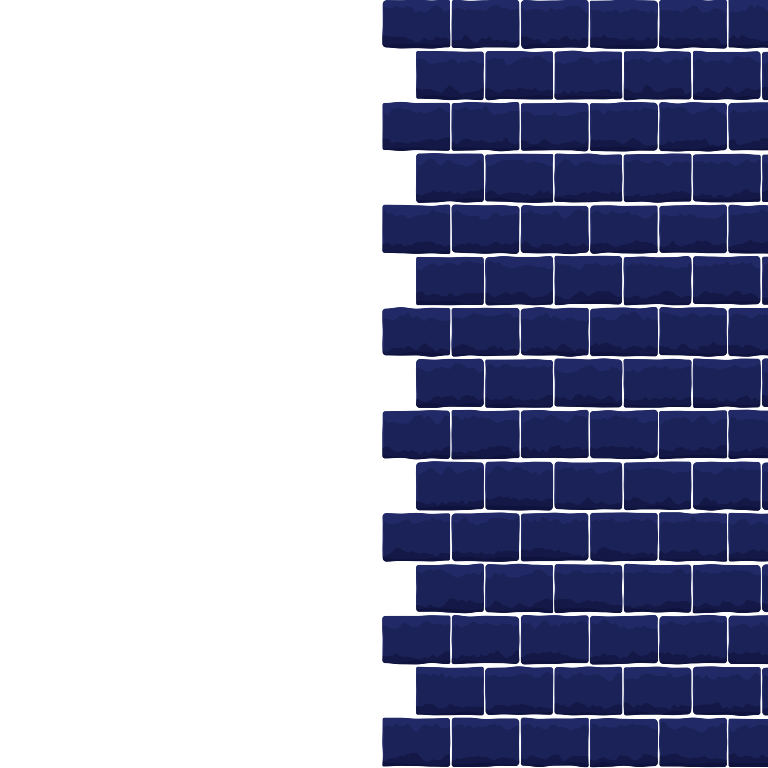
Give the GLSL for this pattern, as a Shadertoy shader.

```glsl
const vec2 PITCH = vec2(0.0901, 0.0668);
const vec2 HALF_BRICK = vec2(0.0441, 0.0314);
const float WALL_LEFT = 0.498;
const float ROW_SHIFT = 0.0438;
const float CORNER = 0.004;

const vec3 PAPER = vec3(1.0);
const vec3 BODY = vec3(0.107, 0.135, 0.347);
const vec3 LIGHT = vec3(0.130, 0.165, 0.405);
const vec3 SHADE = vec3(0.073, 0.095, 0.275);
const vec3 DEEP = vec3(0.055, 0.072, 0.235);

float hash(vec2 p) {
    vec3 q = fract(vec3(p.xyx) * 0.1031);
    q += dot(q, q.yzx + 33.33);
    return fract((q.x + q.y) * q.z);
}

// Smooth 1D noise, from 0 to 1, with its own sequence for each seed
float noise(float x, float seed) {
    float i = floor(x);
    float f = fract(x);
    f = f * f * (3.0 - 2.0 * f);
    return mix(hash(vec2(i, seed)), hash(vec2(i + 1.0, seed)), f);
}

float ragged(float x, float seed) {
    return 0.65 * noise(x * 75.0, seed) + 0.35 * noise(x * 190.0, seed + 7.0);
}

float roundBox(vec2 p, vec2 halfSize, float radius) {
    vec2 q = abs(p) - halfSize + radius;
    return length(max(q, 0.0)) + min(max(q.x, q.y), 0.0) - radius;
}

float cover(float d, float pixel) {
    return 1.0 - smoothstep(-0.5 * pixel, 0.5 * pixel, d);
}

// Distance to a brick with slightly wavy sides
float brickShape(vec2 p, float seed) {
    vec2 wave = vec2(noise(p.y * 60.0 + 20.0, seed + 1.0),
                     noise(p.x * 50.0 + 20.0, seed + sign(p.y) * 3.0));
    vec2 wobble = (wave - 0.5) * vec2(0.0008, 0.0022);
    float radius = CORNER * mix(0.5, 1.4, hash(vec2(seed, sign(p.x))));
    return roundBox(p, HALF_BRICK + wobble, radius);
}

vec3 brickColor(vec2 p, float seed, float pixel) {
    float fromTop = HALF_BRICK.y - p.y;
    float fromBottom = HALF_BRICK.y + p.y;
    float x = p.x + 1.0;

    // Highlight along the top, thin strip on the left
    float lightDepth = 0.004 + 0.015 * ragged(x, seed + 11.0);
    float sideDepth = 0.0005 + 0.002 * noise(p.y * 90.0 + 30.0, seed + 17.0);
    float lightEdge = min(fromTop - lightDepth, HALF_BRICK.x + p.x - sideDepth);
    vec3 color = mix(BODY, LIGHT, cover(lightEdge, pixel));

    // Ragged shadow with a darker rim along the bottom
    float shadeDepth = 0.005 + 0.014 * ragged(x, seed + 23.0);
    float rimDepth = 0.001 + 0.005 * noise(x * 40.0, seed + 31.0);
    color = mix(color, SHADE, cover(fromBottom - shadeDepth, pixel));
    return mix(color, DEEP, cover(fromBottom - rimDepth, pixel));
}

void mainImage(out vec4 fragColor, in vec2 fragCoord) {
    vec2 uv = fragCoord / iResolution.xy;
    float pixel = 1.0 / iResolution.y;

    // Rows count down from the top; odd rows shift right
    float row = floor((1.0 - uv.y + 0.0017) / PITCH.y);
    float left = WALL_LEFT + ROW_SHIFT * mod(row, 2.0);
    float column = floor((uv.x - left + 0.001) / PITCH.x);

    vec2 corner = vec2(left + column * PITCH.x, 1.0 - row * PITCH.y);
    vec2 p = uv - corner - HALF_BRICK * vec2(1.0, -1.0);
    float seed = floor(hash(vec2(column, row) + 5.0) * 900.0) + 40.0;

    float inWall = step(0.0, column);
    float brick = inWall * cover(brickShape(p, seed), pixel);
    vec3 color = mix(PAPER, brickColor(p, seed, pixel), brick);
    fragColor = vec4(color, 1.0);
}
```
